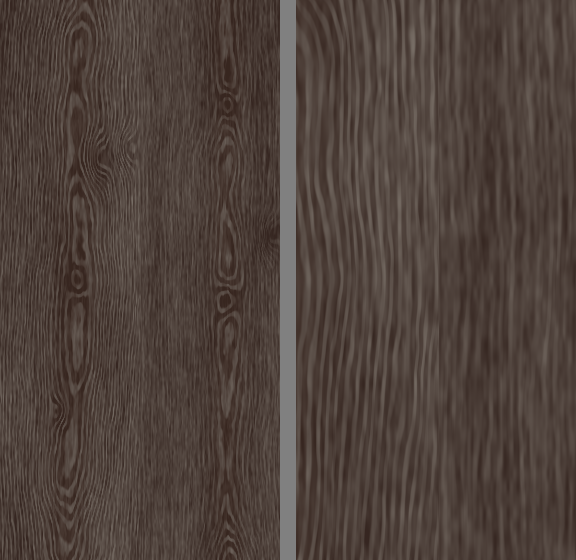
Left: the whole. Right: its middle third, enlarged.
This texture is drawn by a Shadertoy shader. Its source:

```glsl
// Two dark stained oak planks with cathedral grain, pale limed pores and knots.

const vec3 DARK_BROWN = vec3(0.230, 0.172, 0.150);
const vec3 PALE_LIME  = vec3(0.430, 0.390, 0.360);
const vec3 WARM_TINT  = vec3(0.006, -0.002, -0.006);
const float SEAM_X = 0.503;
const float RING_FREQ = 78.0;
const float RING_CONTRAST = 0.44;
const float FIBRE_CONTRAST = 0.38;
const float PORE_CONTRAST = 0.26;
const float FLECK_CONTRAST = 0.30;
const float CLOUD_CONTRAST = 0.50;

// Knots: centre x, centre y, radius
const int KNOT_COUNT = 7;
const vec3 KNOTS[KNOT_COUNT] = vec3[KNOT_COUNT](
    vec3(0.355, 1.43, 0.050), vec3(0.275, 1.00, 0.036), vec3(0.210, 0.53, 0.026),
    vec3(0.455, 1.47, 0.042), vec3(0.810, 1.63, 0.030), vec3(0.975, 1.16, 0.042),
    vec3(0.815, 0.93, 0.040));

float hash(vec2 p) {
    vec3 q = fract(vec3(p.xyx) * 0.1031);
    q += dot(q, q.yzx + 33.33);
    return fract((q.x + q.y) * q.z);
}

float noise(vec2 p) {
    vec2 i = floor(p), f = fract(p);
    f = f * f * (3.0 - 2.0 * f);
    return mix(mix(hash(i), hash(i + vec2(1, 0)), f.x),
               mix(hash(i + vec2(0, 1)), hash(i + vec2(1, 1)), f.x), f.y);
}

float fbm(vec2 p) {
    float sum = 0.0, amp = 0.5;
    for (int i = 0; i < 4; i++) {
        sum += amp * noise(p);
        p = p * 2.03 + 17.1;
        amp *= 0.5;
    }
    return sum / 0.9375;
}

void mainImage(out vec4 fragColor, in vec2 fragCoord) {
    vec2 p = fragCoord / iResolution.xy * vec2(1.0, 2.0);
    float plank = step(SEAM_X, p.x);
    vec2 seed = vec2(37.0, 11.0) * plank;

    // Gently wavering fibre direction
    vec2 w = p;
    w.x += 0.036 * (fbm(p * vec2(3.0, 1.2) + seed) - 0.5);
    w.x += 0.004 * (noise(p * vec2(24.0, 9.0) + seed) - 0.5);

    // Rings drift along the heart, which draws long pointed arches
    float heartX = mix(0.235 + 0.035 * p.y, 0.81, plank);
    float dx = w.x - heartX + 0.02 * (noise(vec2(p.y * 3.0, 5.0) + seed) - 0.5);
    float drift = 0.22 * (noise(vec2(p.y * 1.5 + 0.4, 3.0) + seed) - 0.5)
                + 0.02 * noise(vec2(p.y * 7.0, 8.0) + seed);
    float softness = mix(0.055, 0.040, plank);
    float radius = sqrt(dx * dx + softness * softness)
                 + drift * exp(-dx * dx / 0.035);
    float heartWidth = mix(0.095, 0.065, plank);
    float heart = exp(-dx * dx / (heartWidth * heartWidth));

    // Knots bend the rings and darken their cores
    float knotShade = 0.0;
    for (int i = 0; i < KNOT_COUNT; i++) {
        vec3 k = KNOTS[i];
        if (step(SEAM_X, k.x) != plank) continue;
        vec2 d = (w - k.xy) / (k.z * vec2(1.0, 1.8));
        float dist2 = dot(d, d);
        radius += 1.1 * k.z * exp(-dist2);
        float core = 0.5 + 0.5 * hash(k.xy * 91.0);
        knotShade += core * (0.20 * exp(-dist2 * 0.5) + 0.20 * exp(-dist2 * 9.0));
    }

    // Pale ring lines, broken along their length
    float ring = radius * RING_FREQ + 0.8 * noise(w * vec2(34.0, 7.0))
               + 0.25 * noise(w * vec2(110.0, 35.0));
    float wave = 0.5 + 0.5 * cos(6.2832 * ring);
    float line = smoothstep(0.30, 0.95, wave) - 0.40;
    line *= 1.0 - smoothstep(0.50, 1.10, fwidth(ring));
    line *= mix(0.20, 1.50, noise(w * vec2(110.0, 26.0) + seed));
    line *= mix(1.0, 0.50, plank * (1.0 - heart));
    line *= 1.0 + 0.35 * heart;

    // Fine fibres, pore dashes and crisp flecks
    float fibre = noise(w * vec2(250.0, 14.0) + seed) - 0.5;
    float pore = noise(w * vec2(160.0, 32.0) + seed + 5.0) - 0.5;
    float fleck = noise(p * vec2(256.0, 65.0) + seed + 3.0) - 0.5;
    float calm = 1.0 - 0.40 * heart;

    // Broad tonal patches and long vertical bands
    float cloud = fbm(p * vec2(5.0, 1.6) + seed + 9.0) - 0.5;
    float band = noise(vec2(w.x * 24.0, p.y * 1.3) + seed + 21.0) - 0.5;

    float tone = 0.365 + RING_CONTRAST * line
               + calm * (FIBRE_CONTRAST * fibre + PORE_CONTRAST * pore
                         + FLECK_CONTRAST * fleck)
               + CLOUD_CONTRAST * cloud + 0.14 * band
               - 0.05 * heart - knotShade;
    tone += 0.08 * exp(-pow((p.x - SEAM_X) / 0.14, 2.0));
    tone -= 0.06 * smoothstep(1.3, 2.0, p.y);

    // Faint joint between the planks
    tone -= 0.08 * (1.0 - smoothstep(0.001, 0.005, abs(p.x - SEAM_X)));

    vec3 color = mix(DARK_BROWN, PALE_LIME, clamp(tone, -0.10, 1.20));
    color += WARM_TINT * heart * (1.0 - smoothstep(0.2, 0.6, tone));
    fragColor = vec4(color, 1.0);
}
```
